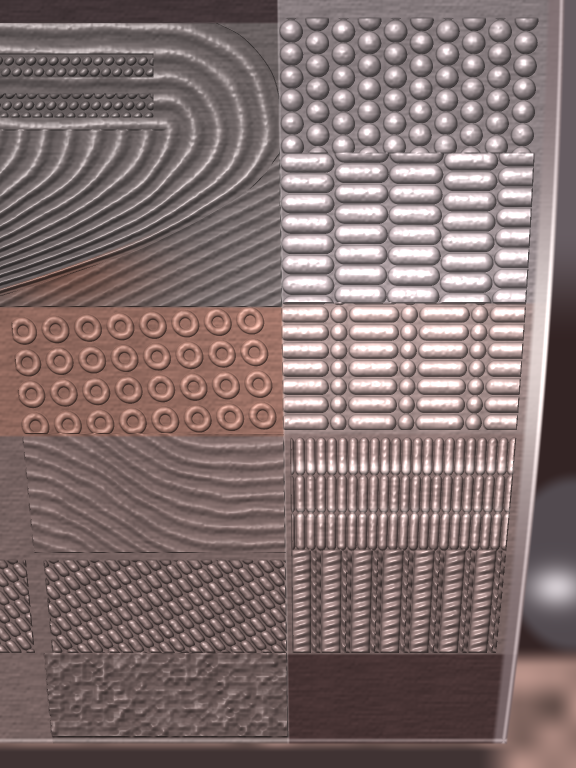
This texture is drawn by a Shadertoy shader. Its source:

```glsl
// A chased metal sample plate: beads, bars, rings, ropes and swirls.
// Each panel is a height formula; finite differences give normals for
// one raking light, with a tint per panel and a soft backdrop.

float hash(vec2 p) { return fract(sin(dot(p, vec2(127.1, 311.7))) * 43758.5453); }
float noise(vec2 p) {
    vec2 i = floor(p), f = fract(p);
    f = f * f * (3.0 - 2.0 * f);
    return mix(mix(hash(i), hash(i + vec2(1, 0)), f.x),
               mix(hash(i + vec2(0, 1)), hash(i + 1.0), f.x), f.y);
}

// Shape helpers
float cell(float v, float pitch) { return mod(v, pitch) - 0.5 * pitch; }
float dome(float d, float r) { return sqrt(max(r * r - d * d, 0.0)); }
float rod(vec2 q, vec2 reach, float r) { return dome(length(q - clamp(q, -reach, reach)), r); }
float ridge(float v, float pitch) { return 0.5 + 0.5 * cos(6.2832 * v / pitch); }
float glow(vec2 q, vec2 size) { q /= size; return exp(-dot(q, q)); }
vec3 layer(vec3 a, vec3 b, float edge, float y) { return mix(a, b, smoothstep(edge - 0.002, edge + 0.002, y)); }

// Plate layout; y runs downward from the top
float middleSeam(float y) { return 0.362 + 0.014 * y; }
float leftSeam(float y) { return 0.097 * y - 0.025; }
float panelEnd(float y) { return 0.704 - 0.03 * y - 0.045 * y * y; }
float plateEdge(float y) { return 0.735 - 0.02 * y - 0.06 * y * y; }

// Flow of the large swirl: an arch above, sweeping hooks below
float swirlFlow(vec2 p) {
    vec2 q = p - vec2(0.215, 0.17);
    return q.y > 0.0 ? p.x + 8.0 * q.y * q.y : 0.215 + length(vec2(max(q.x, 0.0), q.y));
}

float swirl(vec2 p) {
    float flow = swirlFlow(p) + 0.007 * noise(p * 22.0);
    if (flow > 0.375) return p.y < 0.17 ? 0.0 : 0.003 * ridge(p.y + 0.5 * p.x, 0.018);
    if (p.x < 0.2 && abs(p.y - 0.112) < 0.045 && abs(cell(p.y - 0.06, 0.052)) < 0.015)
        return dome(length(vec2(cell(p.x + 0.3 * p.y, 0.0145), cell(p.y, 0.0145))), 0.006);
    return 0.006 * ridge(flow, 0.032);
}

float rings(vec2 p) {
    vec2 q = p - vec2(0.305 + 0.13 * (p.y - 0.418), 0.397 - 0.045 * (p.x - 0.33));
    float r = length(vec2(cell(q.x, 0.0425), cell(q.y, 0.0415)));
    return q.x > 0.0425 || q.y < 0.0 ? 0.0 : 0.8 * dome(r - 0.0125, 0.0055);
}

float ropes(vec2 p) {
    float across = cell(p.y + 0.47 * p.x, 0.024), along = cell(p.x - 0.8 * p.y, 0.018);
    return rod(vec2(along, across), vec2(0, 0.005), 0.0078);
}

float leftHeight(vec2 p) {
    float y = p.y, inside = step(leftSeam(y), p.x);
    if (y < 0.03 || y > 0.96) return 0.0;
    if (y < 0.40) return swirl(p);
    if (y < 0.565) return inside * rings(p);
    float wave = y - 0.3 * p.x - 0.022 * sin(p.x * 17.0 - 2.6) + 0.006 * noise(p * 30.0);
    if (y < 0.72) return inside * 0.004 * ridge(wave, 0.021);
    if (y < 0.85) return ropes(p) * step(0.73, y) * step(0.012, abs(p.x - leftSeam(y)));
    return inside * 0.005 * noise(p * vec2(140, 170));
}

float rightHeight(vec2 p) {
    float y = p.y, left = middleSeam(y), u = (p.x - left) / (panelEnd(y) - left), a = u * 0.335;
    if (u > 1.0 || y < 0.024 || y > 0.85) return 0.0;
    if (y < 0.20) // staggered beads
        return dome(length(vec2(cell(a, 0.0335), cell(y - 0.026 + 0.015 * mod(floor(u * 10.0), 2.0), 0.03))), 0.0148);
    if (y < 0.395) { // bars
        float shift = 0.018 * hash(vec2(floor(a / 0.072), 3));
        return rod(vec2(cell(a, 0.072), cell(y - 0.2 + shift, 0.0265)), vec2(0.023, 0), 0.0125);
    }
    if (y < 0.56) { // bars between beads
        float t = cell(a + 0.0185, 0.097), v = cell(y - 0.398, 0.0235);
        return max(rod(vec2(t, v), vec2(0.024, 0), 0.0105), dome(length(vec2(abs(t) - 0.0485, v)), 0.0115));
    }
    if (y < 0.57 || u < 0.03) return 0.0;
    if (y < 0.717) // upright ribs
        return rod(vec2(cell(a, 0.0155), cell(y - 0.57, 0.049)), vec2(0, 0.018), 0.007);
    float t = cell(a, 0.047); // twisted columns and chains
    return max(dome(t, 0.015) * (0.45 + 0.25 * ridge(y + 0.2 * t, 0.0118)),
               dome(abs(t) - 0.0235, 0.007) * ridge(y - 0.5 * t, 0.016));
}

float relief(vec2 p) {
    return (p.x < middleSeam(p.y) ? leftHeight(p) : rightHeight(p)) + 0.0008 * noise(p * 220.0);
}

vec3 tint(vec2 p) {
    float y = p.y;
    vec3 copper = vec3(0.66, 0.48, 0.43), warm = vec3(0.55, 0.46, 0.45);
    vec3 l = layer(vec3(0.31, 0.25, 0.26), vec3(0.48, 0.44, 0.44), 0.03, y);
    l = mix(l, copper * 0.8, step(0.34, swirlFlow(p)) * glow(p - vec2(0.08, 0.36), vec2(0.12, 0.05)));
    l = layer(layer(l, copper, 0.40, y), warm, 0.568, y);
    l = layer(l, warm * mix(1.0, 0.84, step(leftSeam(y), p.x)), 0.852, y);
    vec3 r = layer(vec3(0.62, 0.57, 0.58), vec3(0.66, 0.57, 0.56), 0.395, y);
    r = layer(layer(r, warm * 1.08, 0.565, y), warm, 0.72, y);
    r = layer(r, vec3(0.33, 0.24, 0.24), 0.852, y);
    return layer(l, r, 0.0, p.x - middleSeam(y));
}

vec3 plate(vec2 p) {
    float e = 0.0015, h = relief(p), raised = smoothstep(0.001, 0.008, h);
    vec2 slope = vec2(relief(p + vec2(e, 0)), relief(p + vec2(0, e))) - h;
    vec3 n = normalize(vec3(-slope / e, 1)), light = normalize(vec3(-0.25, -0.45, 0.85));
    float shine = pow(max(dot(n, normalize(light + vec3(0, 0, 1))), 0.0), 20.0);
    vec3 c = tint(p) * (0.42 + 0.58 * max(dot(n, light), 0.0) / light.z) * mix(0.86, 1.1, raised);
    c = c * (0.92 + 0.16 * noise(p * vec2(45, 330))) + 0.38 * shine * raised;
    c *= 0.97 + 0.28 * glow(p - vec2(0.52, 0.38), vec2(0.25, 0.2)); // broad sheen
    // Bright rib joints, scribed seam and polished rim
    float joints = glow(p - vec2(0.5, 0.61), vec2(0.3, 0.009)) + glow(p - vec2(0.53, 0.668), vec2(0.3, 0.007));
    c += 0.35 * joints * raised * step(middleSeam(p.y), p.x);
    c += 0.13 * smoothstep(0.0025, 0.0, abs(p.x - middleSeam(p.y)));
    vec3 rim = mix(vec3(0.5, 0.43, 0.44), vec3(0.95, 0.9, 0.89), glow(p - vec2(p.x, 0.45), vec2(1, 0.2)));
    c = mix(c, rim, 0.8 * smoothstep(0.006, 0.014, p.x - panelEnd(p.y)));
    float border = min(abs(p.x - plateEdge(p.y) + 0.004), abs(p.y - 0.964));
    return c + 0.25 * smoothstep(0.004, 0.0, border);
}

vec3 backdrop(vec2 p) {
    vec3 c = mix(vec3(0.40, 0.36, 0.38), vec3(0.20, 0.14, 0.14), smoothstep(0.3, 0.45, p.y));
    vec3 knob = vec3(0.32, 0.29, 0.31) + 0.5 * glow(p - vec2(0.725, 0.765), vec2(0.035, 0.025));
    c = mix(c, knob, smoothstep(0.1, 0.08, length((p - vec2(0.75, 0.735)) * vec2(1, 0.8))));
    c = mix(c, vec3(0.58, 0.46, 0.43) * (0.6 + 0.7 * noise(p * 25.0)), smoothstep(0.84, 0.87, p.y));
    return mix(c, vec3(0.25, 0.2, 0.2), smoothstep(0.965, 0.98, p.y) * smoothstep(0.68, 0.62, p.x));
}

void mainImage(out vec4 fragColor, in vec2 fragCoord) {
    vec3 sum = vec3(0);
    for (int i = 0; i < 4; i++) { // four samples smooth the edges
        vec2 p = (fragCoord + vec2(i % 2, i / 2) * 0.5 - 0.25) / iResolution.xy;
        p = vec2(p.x * 0.75, 1.0 - p.y);
        float inside = smoothstep(0.002, -0.002, max(p.x - plateEdge(p.y), p.y - 0.968));
        sum += mix(backdrop(p), plate(p), inside);
    }
    fragColor = vec4(clamp(sum * 0.25, 0.0, 1.0), 1);
}
```
